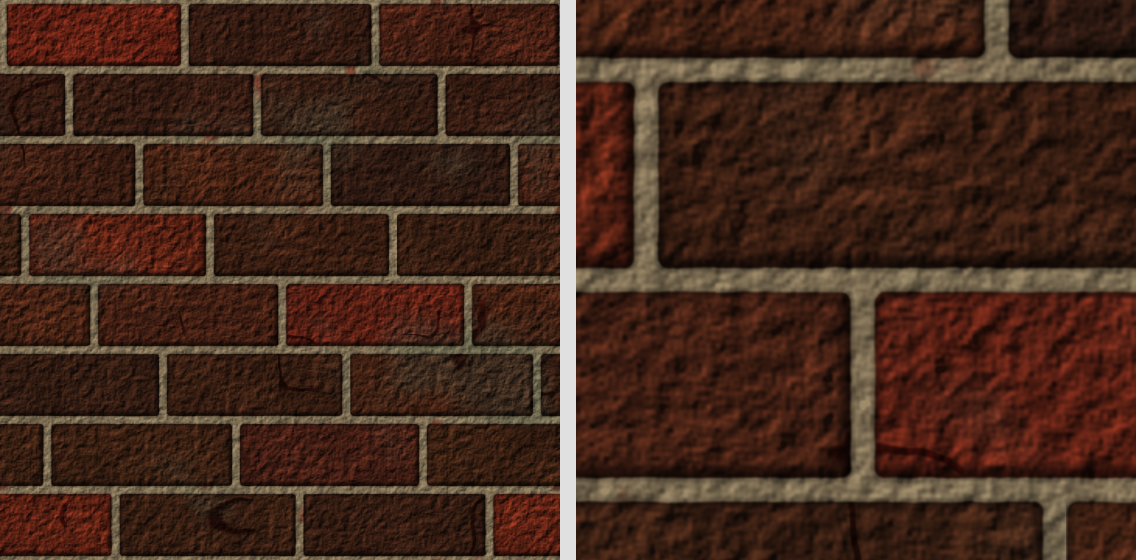
Left, the full canvas; right, a detail of the centre.
Give the GLSL for this texture, as a three.js fragment shader.

```glsl
// Weathered brick wall: 3 bricks across and 8 courses, each course shifted by 3/8 brick.
// Rounded-box distances shape the bricks; tiling noise adds grain, stains and cracks.
// Grain relief is lit from the upper left by differencing a height field.

varying vec2 vUv;

const vec2 GRID = vec2(3.0, 8.0);
const float COURSE_SHIFT = 0.375;
const float JOINT_HALF = 0.0072;
const float CORNER = 0.006;
const float JITTER = 0.02;
const float SOFT = 0.0012;
const vec2 TO_LIGHT = vec2(-0.0021, 0.0021);

const vec3 BROWN = vec3(0.17, 0.095, 0.065);
const vec3 MAROON = vec3(0.25, 0.11, 0.075);
const vec3 RED = vec3(0.42, 0.11, 0.075);
const vec3 OCHRE = vec3(0.27, 0.145, 0.07);
const vec3 MORTAR = vec3(0.48, 0.42, 0.32);
const vec3 BRICK_STAIN = vec3(0.24, 0.21, 0.16);
const vec3 MORTAR_STAIN = vec3(0.36, 0.37, 0.28);
const vec3 RUST = vec3(0.38, 0.13, 0.08);

float hash(vec2 p) {
  return fract(sin(dot(p, vec2(12.9898, 78.233))) * 43758.55);
}

// Value noise that repeats after "period" cells
float noise(vec2 p, float period) {
  vec2 i = floor(p);
  vec2 f = fract(p);
  f = f * f * (3.0 - 2.0 * f);
  vec2 a = mod(i, period);
  vec2 b = mod(i + 1.0, period);
  return mix(mix(hash(a), hash(vec2(b.x, a.y)), f.x),
             mix(hash(vec2(a.x, b.y)), hash(b), f.x), f.y);
}

// Three octaves, 0 to 1
float fbm(vec2 uv, float freq) {
  float sum = 0.0;
  float amp = 0.57;
  for (int i = 0; i < 3; i++) {
    sum += amp * noise(uv * freq + float(i) * 3.7, freq);
    freq *= 2.0;
    amp *= 0.5;
  }
  return sum;
}

float roundedBox(vec2 p, vec2 halfSize, float radius) {
  vec2 q = abs(p) - halfSize + radius;
  return length(max(q, 0.0)) + min(max(q.x, q.y), 0.0) - radius;
}

// Sideways drift of the joint at the left of a brick
float jointDrift(vec2 id) {
  return JITTER * (2.0 * hash(vec2(mod(id.x, GRID.x), id.y) + 41.3) - 1.0);
}

vec3 brickColor(vec2 id) {
  float tone = hash(id + 5.1);
  vec3 color = mix(BROWN, MAROON, smoothstep(0.0, 0.6, tone));
  color = mix(color, RED, smoothstep(0.65, 1.0, tone));
  return mix(color, OCHRE, 0.5 * hash(id + 17.7));
}

// Thin broken contour lines of a warped noise field
float crackMask(vec2 uv) {
  vec2 warp = 0.02 * vec2(fbm(uv, 19.0), fbm(uv, 23.0));
  float ridge = abs(noise((uv + warp) * 11.0, 11.0) - 0.5);
  float gate = smoothstep(0.66, 0.76, noise(uv * 9.0 + 4.3, 9.0));
  return gate * (1.0 - smoothstep(0.008, 0.03, ridge));
}

void main() {
  // Brick cell, counted from the top course
  vec2 grid = vUv * GRID;
  float course = GRID.y - 1.0 - floor(grid.y);
  grid.x -= COURSE_SHIFT * course;
  vec2 id = vec2(mod(floor(grid.x), GRID.x), course);
  float left = jointDrift(id);
  float right = 1.0 + jointDrift(id + vec2(1.0, 0.0));
  vec2 center = vec2(0.5 * (left + right), 0.5);
  vec2 p = (fract(grid) - center) / GRID;
  vec2 halfSize = vec2(0.5 * (right - left), 0.5) / GRID - JOINT_HALF;

  // Surface relief
  float height = fbm(vUv, 90.0);
  float relief = height - fbm(vUv + TO_LIGHT, 90.0);

  // Brick outline and a bevel that is deeper at the lower right
  float edge = roundedBox(p, halfSize, CORNER) + 0.0015 * (height - 0.5);
  float brickMask = 1.0 - smoothstep(-SOFT, SOFT, edge);
  float shaded = roundedBox(p + vec2(0.0015, -0.0025), halfSize, CORNER);
  float bevel = mix(0.4, 1.0, smoothstep(-0.001, 0.009, -shaded));

  // Wear that crosses bricks and joints
  float stain = smoothstep(0.52, 0.78, fbm(vUv + 0.1 * fbm(vUv, 6.0), 5.0));
  float mottling = 0.8 + 0.4 * fbm(vUv, 14.0);
  float rust = smoothstep(0.74, 0.82, fbm(vUv, 13.0));

  vec3 brick = mix(brickColor(id), BRICK_STAIN, 0.55 * stain);
  brick *= mottling * bevel * clamp(1.0 + 3.0 * relief, 0.35, 1.8);
  brick *= 1.0 - 0.65 * crackMask(vUv) * vec3(0.7, 1.0, 1.0);

  vec3 mortar = mix(MORTAR, MORTAR_STAIN, 0.6 * stain);
  mortar = mix(mortar, RUST, 0.6 * rust);
  mortar *= clamp(1.0 + 1.6 * relief, 0.6, 1.3);
  mortar *= mix(0.75, 1.0, smoothstep(0.0, 0.004, edge));

  gl_FragColor = vec4(mix(mortar, brick, brickMask), 1.0);
}
```
